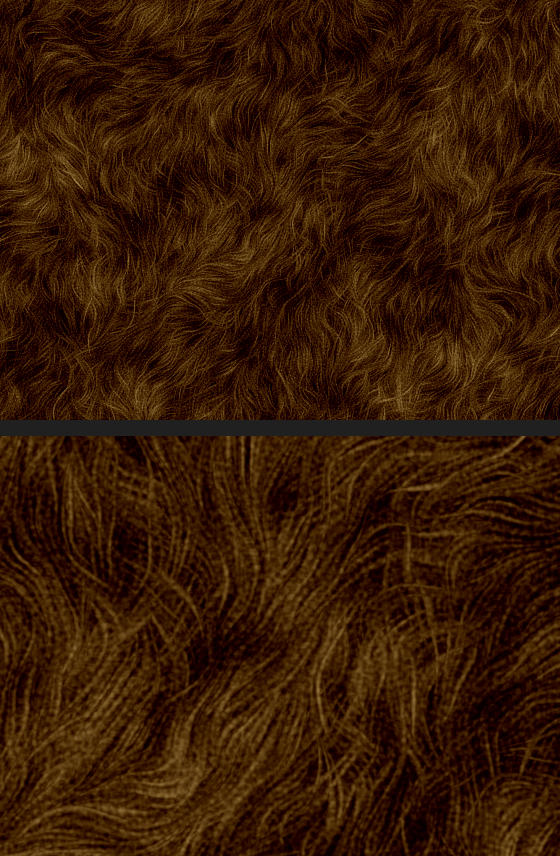
Top: the whole. Bottom: its middle third, enlarged.
This texture is drawn by a Shadertoy shader. Its source:

```glsl
// Gradient noise with unit gradients from an integer hash
float cornerSlope(vec2 cell, vec2 offset) {
    uvec2 q = uvec2(ivec2(cell));
    uint h = q.x * 374761393u + q.y * 668265263u;
    h = (h ^ (h >> 13u)) * 1274126177u;
    float a = float((h ^ (h >> 16u)) & 65535u) * 6.2832 / 65536.0;
    return dot(vec2(cos(a), sin(a)), offset);
}

float gradientNoise(vec2 p) {
    vec2 cell = floor(p), f = p - cell;
    vec2 u = f * f * f * (f * (f * 6.0 - 15.0) + 10.0);
    vec2 e = vec2(1.0, 0.0);
    return mix(mix(cornerSlope(cell, f), cornerSlope(cell + e.xy, f - e.xy), u.x),
               mix(cornerSlope(cell + e.yx, f - e.yx), cornerSlope(cell + e.xx, f - e.xx), u.x), u.y);
}

// Combing direction: broad sweeps, then waves and stray locks per layer
vec2 hairDirection(vec2 p, float layer) {
    float angle = 1.15 + 2.3 * gradientNoise(p * 3.0 + 5.0)
                + 1.9 * gradientNoise(p * 8.0 + layer * 7.3)
                + 0.9 * gradientNoise(p * 23.0 + layer * 13.7);
    return vec2(cos(angle), sin(angle));
}

// Smear strand and tuft noise along the combing direction
float furLayer(vec2 start, float layer) {
    float strands = 0.0, tufts = 0.0, total = 0.0;
    for (int side = -1; side <= 1; side += 2) {
        vec2 p = start;
        for (int i = 0; i < 11; i++) {
            p += hairDirection(p, layer) * float(side) * 0.0035;
            float weight = 1.0 - float(i) / 11.0;
            weight *= weight;
            strands += weight * gradientNoise(p * 220.0 + layer * 31.4);
            tufts += weight * gradientNoise(p * 50.0 + layer * 17.2);
            total += weight;
        }
    }
    return (13.5 * strands + 5.2 * tufts) / total;
}

void mainImage(out vec4 fragColor, in vec2 fragCoord) {
    vec2 p = fragCoord / iResolution.y;

    // Two overlapping coats, the lighter hairs on top
    float fur = max(furLayer(p, 0.0), furLayer(p, 1.0)) - 0.54;

    // Uneven pile and fine grain
    fur += 1.4 * gradientNoise(p * 4.0 + 40.0) + 1.9 * gradientNoise(p * 11.0 + 60.0);
    fur += gradientNoise(p * 260.0 + 9.0);

    // Near-black roots through brown to dull gold tips
    float light = max(0.215 + 0.093 * fur, 0.03);
    vec3 color = vec3(light, max(light - 0.125, 0.0), 0.8 * max(light - 0.28, 0.0));
    fragColor = vec4(color, 1.0);
}
```
